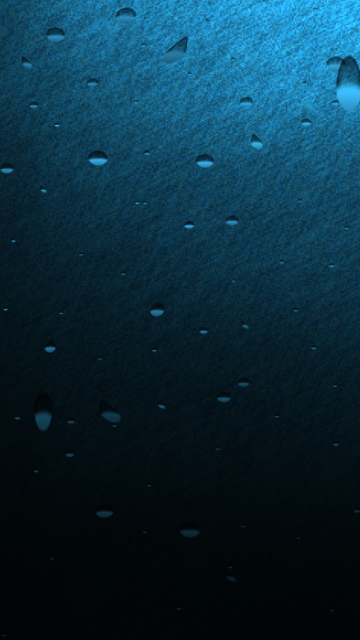
This texture is drawn by a Shadertoy shader. Its source:

```glsl
// Water drops on scratched dark blue metal, lit from the upper right.

float hash(vec2 p) {
    vec3 q = fract(vec3(p.xyx) * 0.1031);
    q += dot(q, q.yzx + 33.33);
    return fract((q.x + q.y) * q.z);
}

vec4 hash4(float n) {
    return vec4(hash(vec2(n, 1.7)), hash(vec2(n, 5.3)),
                hash(vec2(n, 9.1)), hash(vec2(n, 14.9)));
}

float noise(vec2 p) {
    vec2 i = floor(p), f = fract(p);
    f = f * f * (3.0 - 2.0 * f);
    return mix(mix(hash(i), hash(i + vec2(1, 0)), f.x),
               mix(hash(i + vec2(0, 1)), hash(i + vec2(1, 1)), f.x), f.y);
}

mat2 rotate(float a) {
    float c = cos(a), s = sin(a);
    return mat2(c, -s, s, c);
}

// Fine hairlines: mostly rising to the right, some crossing
float scratches(vec2 p, float aspect) {
    float sum = 0.0;
    for (int i = 0; i < 110; i++) {
        vec4 h = hash4(float(i) + 20.0);
        float k = hash(vec2(float(i), 71.0));
        float angle = k < 0.72 ? mix(0.1, 0.75, h.z) : mix(-1.1, -0.2, h.z);
        vec2 q = rotate(angle) * (p - h.xy * vec2(aspect, 1.0));
        float halfLength = mix(0.03, 0.22, h.w * h.w);
        q.y += (h.x - 0.5) * 0.9 * q.x * q.x;
        float line = smoothstep(0.0017, 0.0, abs(q.y));
        float ends = smoothstep(halfLength, halfLength * 0.3, abs(q.x));
        sum += line * ends * mix(0.15, 1.0, k * h.y);
    }
    return sum;
}

// Dark lens on top, bright refracted light pooled at the bottom
vec3 drop(vec3 col, vec2 q, vec2 r, float lean, float taper, float light) {
    q.x -= lean * (q.y + r.y * 0.5);
    vec2 s = q / r;
    s.x /= 1.0 - taper * smoothstep(-0.7, 1.0, s.y);
    float soft = 0.0016 / min(r.x, r.y);
    float d = length(s) - 1.0;
    float inside = smoothstep(soft, -soft, d);
    float pool = smoothstep(0.12 + soft * 0.5, -0.22 - soft * 0.5, s.y + 0.15 * s.x * s.x);
    float rim = smoothstep(0.45, 1.0, length(s));
    vec3 lens = col * mix(0.8, 0.35, max(rim, 0.7 * smoothstep(-0.2, 0.8, s.y)));
    vec3 glow = vec3(0.22, 0.71, 0.95) * light * (0.82 + 0.25 * smoothstep(-1.0, -0.2, s.y));
    return mix(col, mix(lens, glow, pool), inside);
}

float dropLight(float y) {
    return mix(0.22, 1.0, smoothstep(0.05, 0.85, y));
}

void mainImage(out vec4 fragColor, in vec2 fragCoord) {
    vec2 p = fragCoord / iResolution.y;
    float aspect = iResolution.x / iResolution.y;
    float u = p.x / aspect;

    // Light falling off downwards and to the left
    float shade = 0.025 + 0.54 * p.y * p.y * (1.0 + 0.5 * (u - 0.5));
    shade += 0.22 * exp(-9.0 * dot(p - vec2(aspect * 0.85, 1.02), p - vec2(aspect * 0.85, 1.02)));
    shade *= mix(0.8, 1.0, smoothstep(0.0, 0.25, u));
    shade *= 0.9 + 0.2 * noise(p * 7.0);

    // Brushed streaks, grain and scratches
    vec2 brushed = rotate(0.45) * p;
    vec2 crossed = rotate(1.1) * p;
    float streaks = noise(brushed * vec2(22.0, 330.0)) + noise(crossed * vec2(40.0, 300.0)) - 1.0;
    float grain = noise(p * 420.0) - 0.5;
    shade *= 1.0 + 0.22 * streaks + 0.38 * grain;
    shade += scratches(p, aspect) * (0.012 + 0.16 * shade);
    vec3 col = vec3(0.17, 0.73, 1.0) * max(shade, 0.015);
    float tint = noise(p * 300.0 + 50.0) - 0.5;
    col += vec3(0.05, 0.02, -0.05) * tint * smoothstep(0.0, 0.4, shade);

    // Scattered drops, many tiny and few large
    for (int i = 0; i < 74; i++) {
        float n = float(i);
        vec4 h = hash4(n + 300.0);
        vec2 c = fract(vec2(0.7549, 0.5698) * n + 0.07 * h.xy + 0.31);
        c.y = pow(c.y, 0.88);
        float size = mix(0.0032, 0.0175, pow(h.z, 3.5));
        float oddity = smoothstep(0.7, 1.0, h.w);
        vec2 r = size * vec2(1.0, mix(0.78, 1.25, oddity));
        float lean = (h.x - 0.5) * (0.2 + 1.6 * oddity);
        float light = dropLight(c.y) * mix(0.6, 1.0, h.y);
        col = drop(col, p - c * vec2(aspect, 1.0), r, lean, 0.6 * oddity, light);
    }

    // Two long hanging drops
    col = drop(col, p - vec2(aspect * 0.97, 0.87), vec2(0.021, 0.043), 0.0, 0.15, 1.0);
    col = drop(col, p - vec2(aspect * 0.12, 0.357), vec2(0.013, 0.03), 0.0, -0.2, 0.35);

    fragColor = vec4(clamp(col, 0.0, 1.0), 1.0);
}
```
